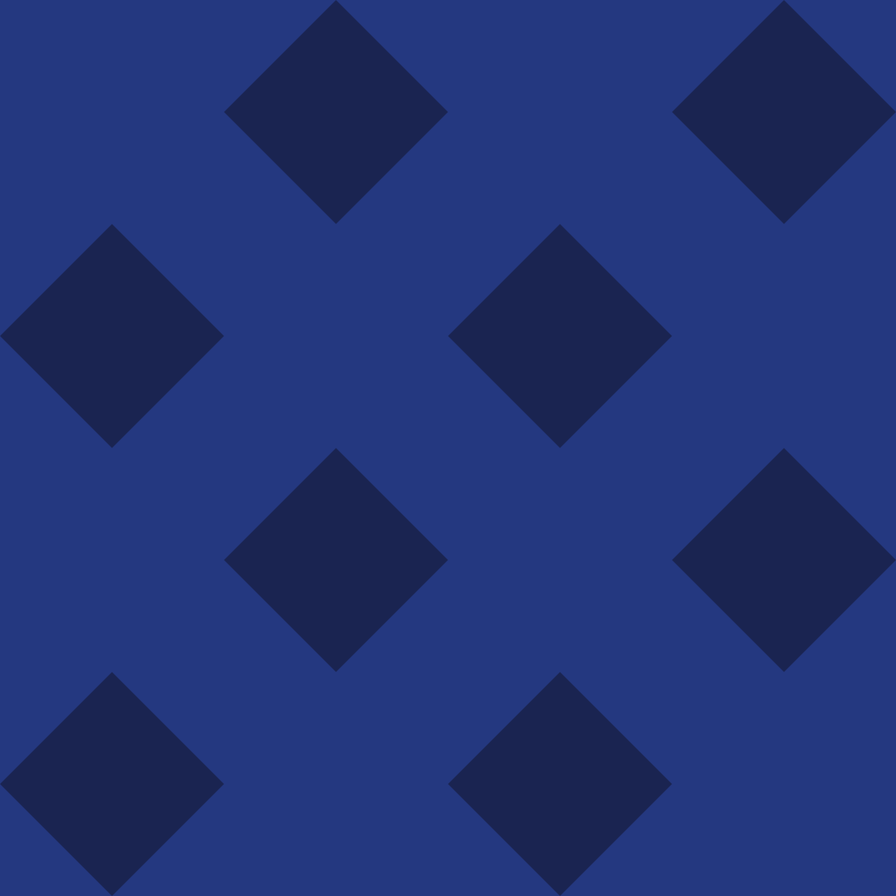
Reproduce this pattern procedurally as a Shadertoy shader.

```glsl
const float REPEATS = 2.0;       // staggered pairs across and down
const float HALF_DIAGONAL = 0.25; // in units of one repeat
const vec3 FIELD_BLUE = vec3(0.143, 0.220, 0.502);
const vec3 DIAMOND_NAVY = vec3(0.102, 0.140, 0.318);

// Signed distance to a diamond centred on the origin
float diamondDistance(vec2 p, float halfDiagonal) {
    return (abs(p.x) + abs(p.y) - halfDiagonal) * sqrt(0.5);
}

// Distance to a square lattice of diamonds, one per unit cell
float latticeDistance(vec2 p, vec2 centre, float halfDiagonal) {
    return diamondDistance(fract(p - centre + 0.5) - 0.5, halfDiagonal);
}

// Two lattices offset by half a repeat form the staggered rows
float staggeredDistance(vec2 p, float halfDiagonal) {
    return min(latticeDistance(p, vec2(0.25), halfDiagonal),
               latticeDistance(p, vec2(0.75), halfDiagonal));
}

// Edge coverage smoothed over one pixel
float coverage(float signedDistance, float pixelSize) {
    return clamp(0.5 - signedDistance / pixelSize, 0.0, 1.0);
}

void mainImage(out vec4 fragColor, in vec2 fragCoord) {
    vec2 p = fragCoord / iResolution.xy * REPEATS;
    float pixelSize = REPEATS / min(iResolution.x, iResolution.y);

    float diamonds = coverage(staggeredDistance(p, HALF_DIAGONAL), pixelSize);
    fragColor = vec4(mix(FIELD_BLUE, DIAMOND_NAVY, diamonds), 1.0);
}
```
